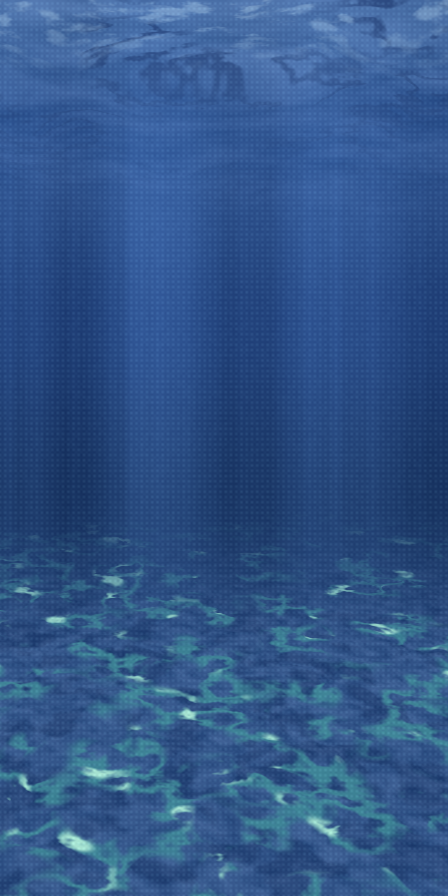
A WebGL 2 fragment shader for this background:

```glsl
#version 300 es
precision highp float;
// Underwater scene: a rippled surface above, soft vertical light shafts in
// deep blue water, and a sea floor lit by teal caustics. Layers of value noise
// in perspective are blended by height, then covered with a fine dot weave.

uniform vec2 u_resolution;
out vec4 fragColor;

// Water colours, from the surface down to the floor
const vec3 SURFACE = vec3(0.30, 0.45, 0.67);
const vec3 SHALLOW = vec3(0.21, 0.36, 0.60);
const vec3 MIDDLE = vec3(0.155, 0.29, 0.52);
const vec3 DEEP = vec3(0.125, 0.245, 0.435);
const vec3 FLOOR = vec3(0.21, 0.345, 0.55);
const vec3 RIPPLE_DARK = vec3(0.14, 0.25, 0.46);
const vec3 RIPPLE_LIGHT = vec3(0.54, 0.68, 0.83);
const vec3 SHADE = vec3(0.14, 0.255, 0.45);
const vec3 TEAL = vec3(0.26, 0.56, 0.61);
const vec3 GLINT = vec3(0.66, 0.90, 0.83);
const vec3 SHAFT_TINT = vec3(0.065, 0.09, 0.12);
const vec3 WEAVE_TINT = vec3(0.8, 1.1, 1.0);

// Layout, in fractions of the canvas height
const float FLOOR_TOP = 0.42;
const float FLOOR_VANISH = 0.80;
const float SURFACE_VANISH = 0.45;
const float WEAVE_CELLS = 256.0 / 3.0;
const float WEAVE_STRENGTH = 0.03;

// Shafts: centre, half width, strength (negative is shadow)
const int SHAFT_COUNT = 7;
const vec3 SHAFTS[SHAFT_COUNT] = vec3[](
  vec3(0.35, 0.075, 0.75), vec3(0.18, 0.055, -0.5), vec3(0.05, 0.05, -0.1),
  vec3(0.56, 0.08, -0.1), vec3(0.72, 0.07, 0.3), vec3(0.82, 0.03, 0.2),
  vec3(0.96, 0.06, -0.55));

float hash(vec2 p) {
  vec3 q = fract(vec3(p.xyx) * 0.1031);
  q += dot(q, q.yzx + 33.33);
  return fract((q.x + q.y) * q.z);
}

float noise(vec2 p) {
  vec2 i = floor(p), f = fract(p);
  f = f * f * (3.0 - 2.0 * f);
  vec2 e = vec2(0.0, 1.0);
  return mix(mix(hash(i), hash(i + e.yx), f.x),
             mix(hash(i + e.xy), hash(i + e.yy), f.x), f.y);
}

float fbm(vec2 p) {
  float sum = 0.0, gain = 0.53;
  for (int i = 0; i < 4; i++) {
    sum += gain * noise(p);
    p = mat2(1.6, 1.1, -1.1, 1.6) * p + 7.3;
    gain *= 0.5;
  }
  return sum;
}

float ridge(float n) { return 1.0 - abs(2.0 * n - 1.0); }

// Vertical gradient of open water
vec3 waterColor(float y) {
  vec3 c = mix(FLOOR, DEEP, smoothstep(0.24, 0.43, y));
  c = mix(c, MIDDLE, smoothstep(0.43, 0.66, y));
  c = mix(c, SHALLOW, smoothstep(0.63, 0.85, y));
  return mix(c, SURFACE, smoothstep(0.84, 1.0, y));
}

// Underside of the waves, with choppy dark creases and pale crests
vec3 addSurface(vec3 c, vec2 uv) {
  float z = 1.0 / max(uv.y - SURFACE_VANISH, 0.12);
  vec2 p = vec2((uv.x - 0.5) * z * 6.0, z * 13.0);
  p.y += 2.4 * noise(p * vec2(0.45, 0.3) + 9.0);
  float near = smoothstep(0.86, 0.97, uv.y);
  float fade = smoothstep(0.72, 0.93, uv.y);
  c += (fbm(p * vec2(0.45, 0.8)) - 0.5) * 0.17 * fade;
  float crease = smoothstep(0.80, 0.96, ridge(fbm(p * vec2(0.8, 1.0) + 31.0)));
  float cluster = smoothstep(0.25, 0.65, noise(p * 0.4 + 53.0));
  c = mix(c, RIPPLE_DARK, crease * cluster * (0.25 * fade + 0.45 * near));
  float crest = smoothstep(0.50, 0.75, fbm(p * vec2(1.6, 1.8) + 11.0));
  return mix(c, RIPPLE_LIGHT, crest * smoothstep(0.90, 1.0, uv.y) * 0.65);
}

// Broad shafts with fine vertical streaks
float shaftLight(vec2 uv) {
  float light = 0.30 * (noise(vec2(uv.x * 17.0, 3.0)) - 0.5)
              + 0.30 * (noise(vec2(uv.x * 48.0, 8.0)) - 0.5);
  for (int i = 0; i < SHAFT_COUNT; i++) {
    float d = (uv.x - SHAFTS[i].x) / SHAFTS[i].y;
    light += SHAFTS[i].z * exp(-d * d);
  }
  return light * smoothstep(0.24, 0.50, uv.y) * (1.0 - 0.7 * smoothstep(0.70, 0.95, uv.y));
}

// Shaded sea floor with small teal light patches and pale glints
vec3 addFloor(vec3 c, vec2 uv) {
  float z = 1.0 / max(FLOOR_VANISH - uv.y, 0.12);
  vec2 p = vec2((uv.x - 0.5) * z * 12.0, z * 30.0);
  p.y += 0.15 * p.x;
  p += 0.6 * vec2(noise(p * 0.7 + 2.0), noise(p * 0.8 + 13.0));
  float fade = 1.0 - smoothstep(0.26, FLOOR_TOP + 0.02, uv.y);
  float shade = smoothstep(0.46, 0.66, fbm(p * 0.75 + 40.0));
  c = mix(c, SHADE, shade * 0.60 * fade);
  c += (fbm(p * 1.8 + 17.0) - 0.5) * 0.15 * fade;
  float web = smoothstep(0.70, 0.98, ridge(fbm(p * 0.7 + 5.0)));
  float patches = smoothstep(0.38, 0.68, noise(p * 0.6 + 23.0));
  float light = web * patches;
  c = mix(c, TEAL, light * 0.85 * fade);
  float spot = smoothstep(0.72, 0.92, noise(p * 0.8 + 61.0));
  return mix(c, GLINT, light * spot * fade);
}

// Fine grid of soft dots with a little uneven grain
float weave(vec2 uv) {
  vec2 p = uv * vec2(1.0, u_resolution.y / u_resolution.x) * WEAVE_CELLS;
  vec2 wave = cos(6.28318 * p);
  float grain = noise(p * 2.0) - 0.5;
  return 0.4 * (wave.x + wave.y) + 0.5 * wave.x * wave.y + 0.6 * grain;
}

void main() {
  vec2 uv = gl_FragCoord.xy / u_resolution;
  vec3 color = addSurface(waterColor(uv.y), uv);
  color += SHAFT_TINT * shaftLight(uv);
  color = addFloor(color, uv);
  color += WEAVE_TINT * WEAVE_STRENGTH * weave(uv);
  fragColor = vec4(clamp(color, 0.0, 1.0), 1.0);
}
```
